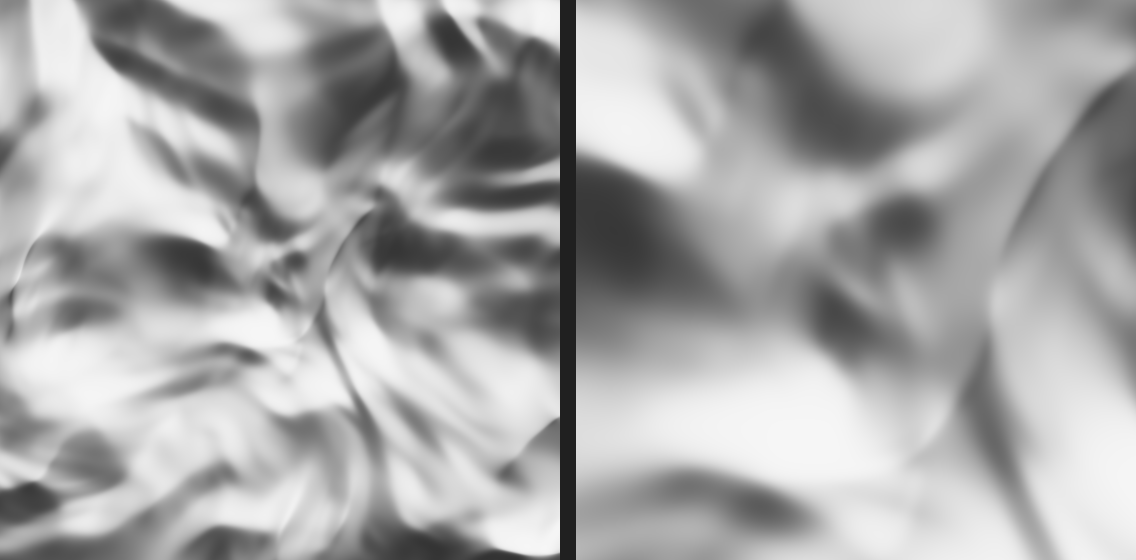
Left, the full canvas; right, a detail of the centre.
Write a WebGL 2 fragment shader that draws this texture.

```glsl
#version 300 es
precision highp float;
// Soft grey crumpled cloth: warped ridged folds under a slanting light.

#define FOLD_SCALE 3.2
#define FOLD_STRETCH 1.3
#define UPPER_ANGLE -1.1
#define LOWER_ANGLE 0.4
#define ANGLE_STEP 1.2
#define OCTAVE_GAIN 0.29
#define WARP 0.11
#define CREST_SOFTNESS 0.011
#define SAMPLE_STEP 0.010
#define RELIEF 1.75
#define LIGHT_ANGLE 1.2
#define SEED 17.0

uniform vec2 u_resolution;
out vec4 fragColor;

mat2 rotation(float a) {
    float c = cos(a), s = sin(a);
    return mat2(c, s, -s, c);
}

// Unit gradient vector for one lattice cell
vec2 cellGradient(vec2 cell) {
    uvec2 k = uvec2(ivec2(cell)) * uvec2(1597u, 3571u);
    uint h = (k.x ^ (k.y << 9)) + k.y;
    h = (h ^ (h >> 15)) * 73939133u;
    h = (h ^ (h >> 13)) * 19990303u;
    h ^= h >> 16;
    float a = float(h & 65535u) / 65536.0 * 6.28318;
    return vec2(cos(a), sin(a));
}

float gradientNoise(vec2 p) {
    vec2 i = floor(p), f = p - i;
    vec2 w = f * f * f * (f * (f * 6.0 - 15.0) + 10.0);
    vec2 e = vec2(0.0, 1.0);
    float a = dot(cellGradient(i), f);
    float b = dot(cellGradient(i + e.yx), f - e.yx);
    float c = dot(cellGradient(i + e.xy), f - e.xy);
    float d = dot(cellGradient(i + e.yy), f - e.yy);
    return mix(mix(a, b, w.x), mix(c, d, w.x), w.y);
}

vec2 warp(vec2 p, float scale, float amount) {
    vec2 q = p * scale + SEED;
    return p + amount * vec2(gradientNoise(q), gradientNoise(q + 31.7));
}

// Ridged folds with rounded crests, running mainly along one angle
float foldHeight(vec2 p, float angle, float softness) {
    float height = 0.0, scale = FOLD_SCALE, amplitude = 1.0 / FOLD_SCALE;
    for (int i = 0; i < 3; i++) {
        float k = float(i);
        vec2 fold = rotation(-angle - k * ANGLE_STEP) * p * scale;
        fold *= vec2(1.0 / FOLD_STRETCH, FOLD_STRETCH);
        float n = gradientNoise(fold + SEED + k * 11.3);
        float e = softness * scale;
        height -= amplitude * sqrt(n * n + e * e);
        scale *= 1.9;
        amplitude *= OCTAVE_GAIN;
    }
    return height;
}

// Broad swells plus steep folds above and shallow ones below
float clothHeight(vec2 p) {
    float swell = 0.3 * gradientNoise(p * 1.4 + SEED * 2.3);
    float crispness = smoothstep(-0.3, 0.3, gradientNoise(p * 3.7 + SEED * 3.1));
    float softness = CREST_SOFTNESS * mix(4.0, 0.8, crispness);
    float region = smoothstep(0.05, 0.45, p.y - 0.25 * p.x);
    vec2 q = warp(warp(p, 2.0, WARP * 1.5), 4.3, WARP * 0.5);
    return swell + mix(foldHeight(q, LOWER_ANGLE, softness),
                       foldHeight(q, UPPER_ANGLE, softness), region);
}

// Spreads an even 0..1 signal over the greys of the cloth
float clothTone(float u) {
    return 0.17 + 1.3 * u - 0.5 * u * u;
}

void main() {
    vec2 p = gl_FragCoord.xy / u_resolution.y;

    // Slope by central differences
    vec2 e = vec2(SAMPLE_STEP, 0.0);
    vec2 slope = vec2(clothHeight(p + e.xy) - clothHeight(p - e.xy),
                      clothHeight(p + e.yx) - clothHeight(p - e.yx));
    slope *= RELIEF / (2.0 * SAMPLE_STEP);

    // Light grazing the surface
    vec2 light = vec2(cos(LIGHT_ANGLE), sin(LIGHT_ANGLE));
    float facing = -dot(slope, light) / sqrt(1.0 + dot(slope, slope));
    fragColor = vec4(vec3(clothTone(0.5 + 0.5 * facing)), 1.0);
}
```
